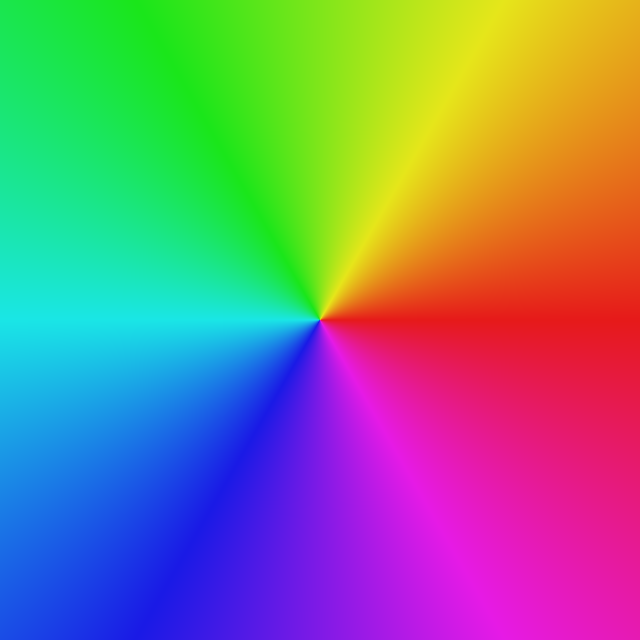
Give the GLSL for this background, as a Shadertoy shader.

```glsl
// Draws a full-canvas colour wheel: hue sweeps counterclockwise around the centre.

const float TAU = 6.2831853;

// Linear hue ramp: red at 0, green at 1/3, blue at 2/3.
vec3 hueColor(float hue) {
    vec3 ramp = abs(fract(hue + vec3(0.0, 2.0, 1.0) / 3.0) * 6.0 - 3.0) - 1.0;
    return clamp(ramp, 0.0, 1.0);
}

void mainImage(out vec4 fragColor, in vec2 fragCoord) {
    vec2 fromCenter = (fragCoord - 0.5 * iResolution.xy) / iResolution.y;
    float radius = length(fromCenter);

    // The angle sets the hue; the offset keeps atan defined at the exact centre.
    float hue = atan(fromCenter.y, fromCenter.x + 1e-6) / TAU;

    // Soften the point where all hues meet.
    float focus = smoothstep(0.0, 0.5 / iResolution.y, radius);
    vec3 wheel = mix(vec3(0.5), hueColor(hue), focus);

    // Slightly muted range, with no pure black or full-strength channel.
    fragColor = vec4(mix(vec3(0.1), vec3(0.9), wheel), 1.0);
}
```
